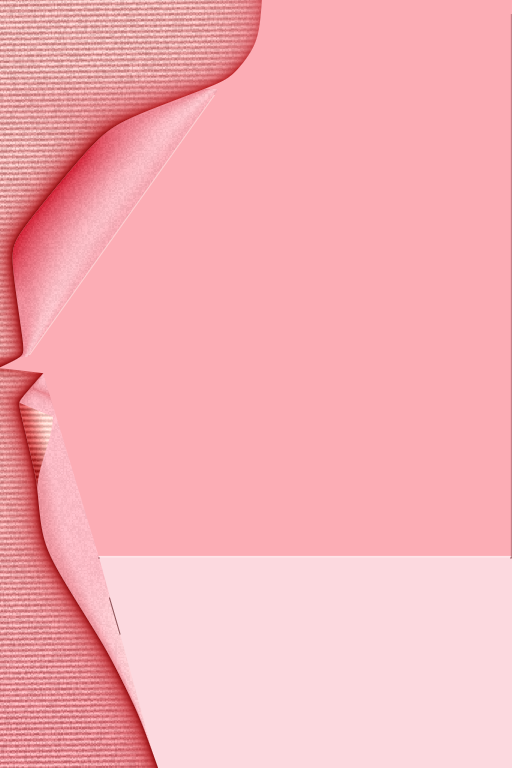
A WebGL 1 fragment shader for this background:

```glsl
precision highp float;
// Pink backdrop with a pale lower panel and ribbed paper peeling off the left side.
// Paper borders are sums of soft bends, x as a function of y; curls, shadows and
// ribs are gradients over the distance to those borders.
uniform vec2 u_resolution;

float hash(vec2 cell) {
  vec3 h = fract(cell.xyx * vec3(0.1031, 0.103, 0.0973));
  h += dot(h, h.yzx + 33.33);
  return fract((h.x + h.y) * h.z);
}

// Rounded ramp: zero before the knee, slope one after it
float bend(float y, float knee, float softness) {
  float d = y - knee;
  return 0.5 * (d + sqrt(d * d + softness * softness));
}

float upperBorder(float y) {
  return 263.0 - 0.03 * y - 0.87 * bend(y, 46.0, 20.0) - 1.95 * bend(y, 80.0, 7.0)
    + 2.03 * bend(y, 123.5, 14.0) + 0.98 * bend(y, 245.0, 14.0)
    - 2.35 * bend(y, 356.0, 4.0);
}

float lowerBorder(float y) {
  return 43.0 - 0.88 * (y - 373.0) + 1.12 * bend(y, 402.0, 3.0)
    - 0.2 * bend(y, 480.0, 15.0) + 0.61 * bend(y, 545.0, 25.0)
    - 0.15 * bend(y, 650.0, 20.0) - 0.15 * bend(y, 715.0, 20.0);
}

// Antialiased coverage of a signed distance, positive inside
float cover(float d) {
  return clamp(0.5 + d * u_resolution.x / 512.0, 0.0, 1.0);
}

float segment(vec2 p, vec2 a, vec2 b) {
  vec2 ab = b - a;
  return length(p - a - ab * clamp(dot(p - a, ab) / dot(ab, ab), 0.0, 1.0));
}

// Horizontal ribs, light on top of each ridge and dark in the groove
vec3 ribbedPaper(vec2 p, float grain) {
  float groove = 0.5 + 0.5 * cos(1.12 * (p.y + 0.015 * p.x));
  vec3 base = mix(vec3(0.99, 0.82, 0.81), vec3(0.98, 0.71, 0.73), smoothstep(400.0, 768.0, p.y));
  return base - groove * vec3(0.17, 0.29, 0.28) + grain * 0.15;
}

void main() {
  // Canvas spans 512 by 768 layout units, y downwards
  vec2 uv = gl_FragCoord.xy / u_resolution;
  vec2 p = vec2(uv.x, 1.0 - uv.y) * vec2(512.0, 768.0);
  float grain = hash(floor(p / 1.5)) - 0.5;
  vec3 deepRed = vec3(0.7, 0.07, 0.08);

  // Backdrop, pale panel and their thin rims
  vec3 color = mix(vec3(0.988, 0.677, 0.71), vec3(0.988, 0.85, 0.873), cover(p.y - 557.0));
  color = mix(color, vec3(1.0, 0.92, 0.93), 0.9 * cover(0.8 - abs(p.y - 556.7)));
  color = mix(color, vec3(0.72, 0.46, 0.49),
    0.8 * cover(p.x - 510.8) * cover(p.y - 14.0) * cover(558.0 - p.y));

  // Upper curl: smooth underside between the border and a straight fold
  float upper = upperBorder(p.y);
  float slope = upperBorder(p.y + 0.5) - upperBorder(p.y - 0.5);
  float upperD = (p.x - upper) / sqrt(1.0 + slope * slope);
  float fold = 218.0 - 0.7116 * (p.y - 90.0);
  float across = clamp((p.x - upper) / max(fold - upper, 1.0), 0.0, 1.0);
  vec3 curl = mix(vec3(0.94, 0.56, 0.61), vec3(0.985, 0.76, 0.79), smoothstep(0.1, 0.75, across));
  float redness = smoothstep(100.0, 165.0, p.y) * (1.0 - smoothstep(240.0, 310.0, p.y));
  curl = mix(curl, vec3(0.82, 0.12, 0.2), redness * exp(-across * 4.2));
  curl -= vec3(0.02, 0.09, 0.08) * smoothstep(0.75, 1.0, across);
  float curlMask = cover((fold - p.x) * 0.815) * cover(p.y - 89.0) * cover(357.0 - p.y);
  color = mix(color, curl + grain * 0.06, curlMask * cover(upperD));
  color = mix(color, vec3(0.99, 0.84, 0.84),
    0.8 * cover(0.7 - abs(fold - p.x)) * cover(p.y - 95.0) * cover(355.0 - p.y));

  // Upper ribbed sheet, shaded towards its border
  vec3 sheet = ribbedPaper(p, grain);
  float inward = max(-upperD, 0.0);
  float belowLip = smoothstep(95.0, 145.0, p.y);
  float lipGlow = exp(-inward / mix(32.0, 16.0, belowLip));
  sheet = mix(sheet, vec3(0.88, 0.36, 0.41), 0.65 * lipGlow);
  float contact = mix(0.35 + 0.5 * smoothstep(30.0, 80.0, p.y), 0.95, belowLip);
  sheet = mix(sheet, deepRed, contact * exp(-inward / mix(6.0, 9.0, belowLip)));
  sheet = mix(sheet, vec3(0.4, 0.02, 0.03), 0.5 * belowLip * exp(-inward / 2.5));
  color = mix(color, sheet, cover(-upperD) * cover(368.0 - p.y));

  // Lower curl: long smooth strip with a tight roll near its top
  float lower = lowerBorder(p.y);
  slope = lowerBorder(p.y + 0.5) - lowerBorder(p.y - 0.5);
  float lowerD = (p.x - lower) / sqrt(1.0 + slope * slope);
  float rim = 43.0 + 0.304 * (p.y - 373.0) - 0.029 * max(p.y - 557.0, 0.0);
  float lowerMask = cover(p.y - 368.0 - 0.12 * p.x);
  across = clamp((p.x - lower) / max(rim - lower, 1.0), 0.0, 1.0);
  vec3 strip = mix(vec3(0.93, 0.58, 0.62), vec3(0.985, 0.73, 0.77), smoothstep(0.0, 0.5, across));
  strip = mix(strip, vec3(0.99, 0.84, 0.85), 0.7 * smoothstep(565.0, 625.0, p.y) * across);
  float lip = p.y - 403.0 - 0.42 * (p.x - 20.0);
  strip = mix(strip, vec3(0.86, 0.38, 0.42), 0.6 * exp(-abs(lip + 20.0) / 5.0) * cover(-lip));
  float rollEnd = 53.0 - 16.0 * smoothstep(415.0, 492.0, p.y);
  vec3 roll = mix(vec3(0.8, 0.28, 0.28), vec3(1.0, 0.82, 0.79), smoothstep(0.0, 24.0, p.x - lower));
  roll -= 0.1 * cos(1.12 * p.y) + 0.15 * smoothstep(430.0, 490.0, p.y);
  strip = mix(strip, roll, cover(lip) * cover(rollEnd - p.x));
  color = mix(color, strip + grain * 0.06, lowerMask * cover(rim - p.x) * cover(lowerD));

  // Lower ribbed sheet with the shadow cast by the curl
  sheet = ribbedPaper(p, grain);
  inward = max(-lowerD, 0.0);
  sheet = mix(sheet, vec3(0.88, 0.36, 0.4), 0.65 * exp(-inward / 24.0));
  sheet = mix(sheet, deepRed, 0.95 * exp(-inward / 8.0));
  sheet = mix(sheet, vec3(0.4, 0.02, 0.03), 0.5 * exp(-inward / 2.5));
  sheet = mix(sheet, deepRed, 0.5 * exp(-abs(p.y - 370.0 - 0.12 * p.x) / 4.0));
  color = mix(color, sheet, lowerMask * cover(-lowerD));

  // Slit and small dark nicks along the panel
  float slit = segment(p, vec2(109.5, 598.0), vec2(120.0, 634.0));
  float nicks = min(length(p - vec2(99.0, 558.0)), length(p - vec2(511.0, 558.0))) - 0.6;
  color = mix(color, vec3(0.4, 0.16, 0.18), 0.75 * max(cover(0.5 - slit), cover(-nicks)));
  gl_FragColor = vec4(clamp(color, 0.0, 1.0), 1.0);
}
```
